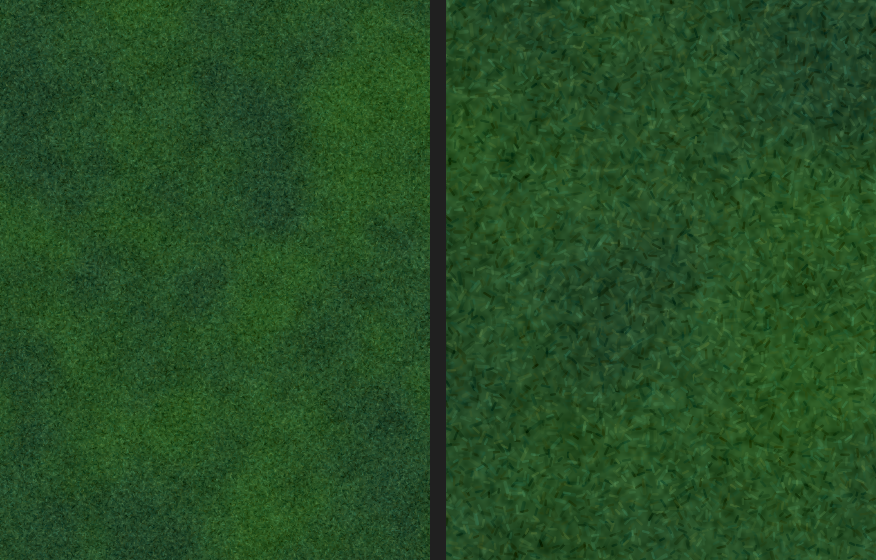
Left: the whole. Right: its middle third, enlarged.
This texture is drawn by a Shadertoy shader. Its source:

```glsl
vec3 hash3(vec2 p) {
    vec3 q = fract(p.xyx * vec3(0.1031, 0.1030, 0.0973));
    q += dot(q, q.yxz + 33.33);
    return fract((q.xxy + q.yzz) * q.zyx);
}

float valueNoise(vec2 p) {
    vec2 cell = floor(p), f = fract(p);
    f = f * f * (3.0 - 2.0 * f);
    float low = mix(hash3(cell).x, hash3(cell + vec2(1, 0)).x, f.x);
    float high = mix(hash3(cell + vec2(0, 1)).x, hash3(cell + vec2(1, 1)).x, f.x);
    return mix(low, high, f.y);
}

float fbm(vec2 p) {
    float sum = 0.0, gain = 0.5;
    for (int i = 0; i < 5; i++) {
        sum += gain * valueNoise(p);
        p = mat2(0.8, 0.6, -0.6, 0.8) * p * 2.03 + 17.3;
        gain *= 0.5;
    }
    return sum / 0.97;
}

// Short, randomly turned blades: x is brightness, y is hue, both centred on 0
vec2 bladeLayer(vec2 uv, float density, float seed) {
    vec2 p = uv * density, cell = floor(p), tone = vec2(0.0);
    float blur = 0.4 * density / iResolution.y;
    for (int y = -1; y <= 1; y++)
    for (int x = -1; x <= 1; x++) {
        vec2 id = cell + vec2(x, y);
        vec3 place = hash3(id + seed), look = hash3(id + seed + 71.7);
        float angle = 6.2832 * place.z;
        vec2 along = vec2(cos(angle), sin(angle));
        vec2 d = p - id - place.xy;
        float reach = 0.25 + 0.3 * look.z;
        float dist = length(d - along * clamp(dot(d, along), -reach, reach));
        float mask = 1.0 - smoothstep(0.12 - blur * 0.5, 0.18 + blur, dist);
        tone = mix(tone, look.xy * 2.0 - 1.0, mask);
    }
    return tone;
}

void mainImage(out vec4 fragColor, in vec2 fragCoord) {
    vec2 uv = fragCoord / iResolution.y;

    // Broad cool and warm patches
    float warmth = smoothstep(0.22, 0.78, fbm(uv * 5.0 + 3.7));
    float mottle = fbm(uv * 24.0 + 41.0) - 0.5;
    vec3 color = mix(vec3(0.132, 0.272, 0.158), vec3(0.166, 0.346, 0.128), warmth);
    color += mottle * vec3(0.05, 0.08, 0.05);

    // Fine turf grain
    vec2 blades = 0.6 * bladeLayer(uv, 150.0, 5.0) + 0.8 * bladeLayer(uv, 235.0, 190.0);
    float grain = valueNoise(uv * 310.0) + valueNoise(uv.yx * 230.0 + 9.0) - 1.0;
    color += (blades.x + 0.8 * grain) * vec3(0.074, 0.098, 0.074);

    // Teal and brownish fibres
    color += blades.y * vec3(0.032, -0.008, -0.034);

    // Sparse pale flecks
    float fleck = smoothstep(0.84, 0.98, valueNoise(uv * 230.0 + 63.0));
    color += fleck * vec3(0.05, 0.06, 0.05);

    fragColor = vec4(clamp(color, 0.0, 1.0), 1.0);
}
```
